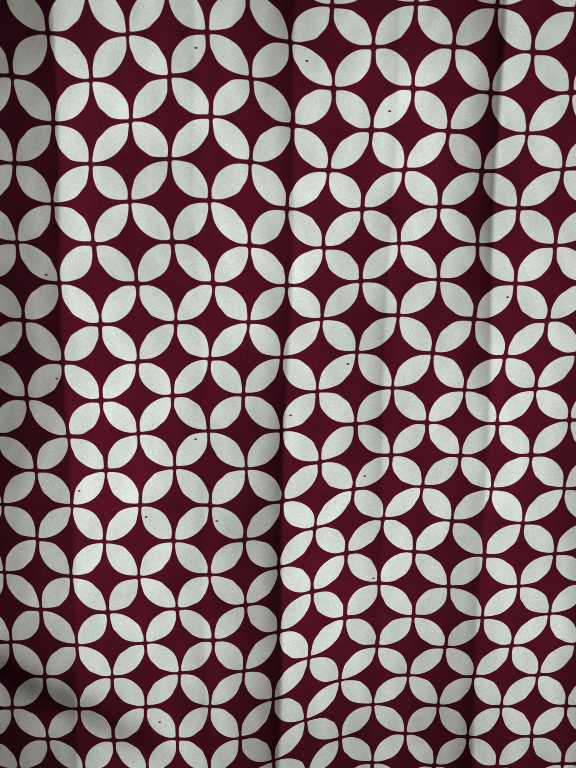
Give the GLSL for this pattern, as a Shadertoy shader.

```glsl
// Creased cotton printed with cream four-petal rosettes on maroon ground
#define CELL_WIDTH 0.0639
#define CELL_NARROWING 0.0163
#define ROWS 20.35
#define ROW_CROWDING 3.79
#define PETAL_HALF 0.455
#define PETAL_ROUND 0.78
#define TIP_SOFTNESS 0.07
#define WOBBLE 0.045
#define SPECK_CHANCE 0.05
#define BASE_LIGHT 0.93
#define CREAM vec3(0.87, 0.90, 0.875)
#define MAROON vec3(0.345, 0.078, 0.152)

float hash(vec2 p) {
    vec3 q = fract(p.xyx * vec3(0.1031, 0.1030, 0.0973));
    q += dot(q, q.yzx + 33.33);
    return fract((q.x + q.y) * q.z);
}

// Distance to the nearest scattered feature point
float cellular(vec2 p) {
    vec2 id = floor(p);
    float nearest = 2.0;
    for (int y = -1; y <= 1; y++)
    for (int x = -1; x <= 1; x++) {
        vec2 c = id + vec2(x, y);
        vec2 point = c + vec2(hash(c), hash(c + 41.7));
        nearest = min(nearest, length(point - p));
    }
    return nearest;
}

float smoothMax(float a, float b, float k) {
    float h = max(k - abs(a - b), 0.0) / k;
    return max(a, b) + 0.25 * h * h * k;
}

float roundedCorner(vec2 p, float halfSize, float radius) {
    vec2 q = p - halfSize + radius;
    return length(max(q, 0.0)) + min(max(q.x, q.y), 0.0) - radius;
}

// Leaf from corner to corner of a unit cell
float petal(vec2 p, float halfSize, float radius) {
    return smoothMax(roundedCorner(vec2(p.x, -p.y), halfSize, radius),
                     roundedCorner(vec2(-p.x, p.y), halfSize, radius), TIP_SOFTNESS);
}

// Cloth position (y down) to printed grid, with slant and drape
vec2 printGrid(vec2 p) {
    float slant = 0.0234 - 0.078 * (p.y - 0.05);
    float y = p.y - slant * smoothstep(0.36, 0.65, p.x) - 0.469;
    float width = CELL_WIDTH - CELL_NARROWING * (p.y - 0.47);
    vec2 g = vec2((p.x - 0.365) / width, ROWS * y + ROW_CROWDING * y * y);
    g += WOBBLE * sin(g.yx * vec2(1.3, 1.1) + vec2(0.4, 2.1));
    return g + WOBBLE * sin(g * vec2(0.73, 0.91) + g.yx * 0.6);
}

// Hanging folds: each is shaded on its left and sharp on its right
float foldLight(vec2 p) {
    // x at top, drift down the cloth, width, depth
    const vec4 folds[6] = vec4[6](
        vec4(0.085, 0.050, 0.060, 0.24), vec4(0.330, 0.030, 0.030, 0.07),
        vec4(0.512, -0.035, 0.050, 0.34), vec4(0.690, -0.050, 0.035, 0.12),
        vec4(0.872, -0.055, 0.045, 0.33), vec4(1.030, -0.030, 0.040, 0.15));
    float light = BASE_LIGHT;
    for (int i = 0; i < 6; i++) {
        vec4 f = folds[i];
        float d = f.x + f.y * p.y + 0.004 * sin(p.y * 11.0 + float(i) * 2.0) - p.x;
        float shadow = exp(-max(d, 0.0) / f.z) * smoothstep(-0.009, 0.002, d);
        float strength = 0.8 + 0.3 * sin(p.y * 6.0 + float(i) * 1.7);
        light -= f.w * strength * shadow;
    }
    // Edge falloff and broad undulation
    light -= 0.24 * smoothstep(0.14, 0.0, p.x);
    light -= 0.13 * smoothstep(0.78, 1.0, p.y) + 0.09 * smoothstep(0.15, 0.0, p.y);
    light += 0.045 * sin(p.x * 15.0 + p.y * 3.0) * sin(p.y * 9.0 - p.x * 4.0);
    // Slanting folds at the lower left
    float slope = p.y - 0.87 - 0.38 * p.x;
    float lowerLeft = smoothstep(0.4, 0.05, p.x);
    light -= 0.24 * lowerLeft * exp(-slope * slope / 0.0005);
    // Small wrinkles
    light += 0.09 * (cellular(p * vec2(24.0, 15.0) + sin(p.yx * 9.0)) - 0.45);
    return clamp(light, 0.28, 1.0);
}

void mainImage(out vec4 fragColor, in vec2 fragCoord) {
    vec2 cloth = fragCoord / iResolution.xy;
    cloth.y = 1.0 - cloth.y;
    vec2 grid = printGrid(cloth);
    float edge = 22.0 / iResolution.y;

    // Petals alternate their diagonal from cell to cell
    vec2 id = floor(grid);
    vec2 local = grid - id - 0.5;
    if (mod(id.x + id.y, 2.0) > 0.5) local.x = -local.x;
    float vary = hash(id + 60.0) - 0.5;
    float d = petal(local, PETAL_HALF + 0.018 * vary, PETAL_ROUND + 0.08 * vary);
    d += 0.008 * sin(grid.x * 9.0 + 3.0 * sin(grid.y * 5.0));
    float ink = smoothstep(-0.6 * edge, 0.6 * edge, d);

    // Stray dye specks
    vec2 speckId = floor(grid * 1.5);
    vec2 speckAt = 0.25 + 0.5 * vec2(hash(speckId + 90.0), hash(speckId + 130.0));
    float speck = length((fract(grid * 1.5) - speckAt) * vec2(1.0, 1.6));
    float present = step(hash(speckId + 170.0), SPECK_CHANCE);
    ink = max(ink, 0.75 * present * (1.0 - smoothstep(0.03, 0.03 + 2.0 * edge, speck)));

    // Light and thread grain
    float light = foldLight(cloth);
    float grain = hash(floor(cloth * vec2(300.0, 400.0))) - 0.5;
    vec3 cream = CREAM * (1.0 + 0.05 * vary + 0.05 * grain) * light;
    cream *= mix(vec3(1.0, 0.965, 0.93), vec3(1.0), smoothstep(0.5, 0.9, light));
    vec3 maroon = MAROON * (1.0 + 0.10 * grain) * pow(light, 1.7);
    fragColor = vec4(mix(cream, maroon, ink), 1.0);
}
```
